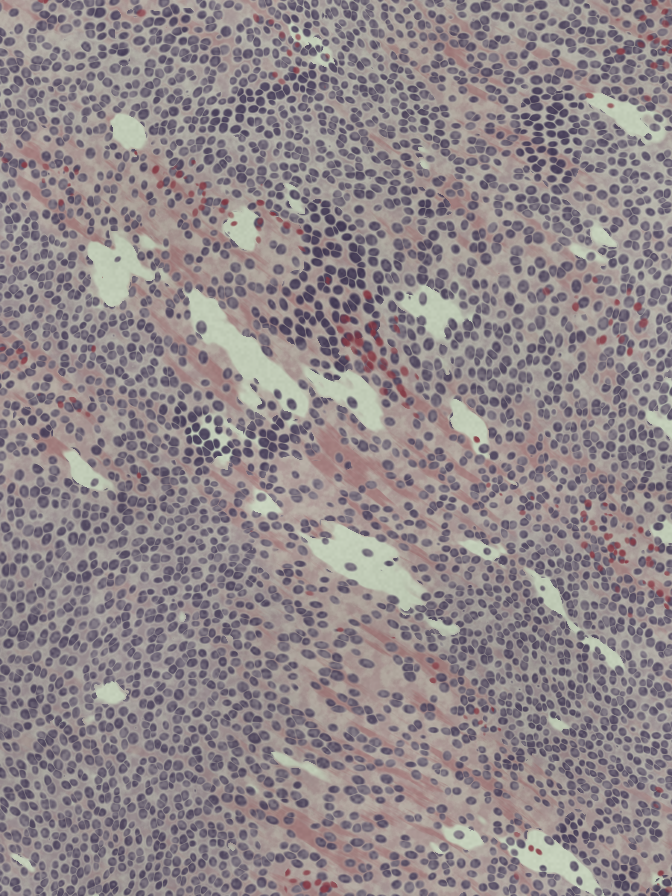
Give the GLSL for this texture, as a WebGL 1 fragment shader.

```glsl
precision highp float;
uniform vec2 u_resolution;

const float NUCLEI_ACROSS = 64.0;
const float RED_ACROSS = 78.0;
const vec2 FIBRE_AXIS = vec2(0.80, -0.60);
const float WARP = 0.10;
const float EDGE = 0.15;            // softness, in grid cells

const vec3 STROMA = vec3(0.655, 0.580, 0.570);
const vec3 STROMA_PALE = vec3(0.700, 0.665, 0.630);
const vec3 FIBRE = vec3(0.615, 0.455, 0.460);
const vec3 PLASMA = vec3(0.575, 0.540, 0.560);
const vec3 PLASMA_PALE = vec3(0.700, 0.705, 0.665);
const vec3 HALO = vec3(0.710, 0.710, 0.670);
const vec3 GAP = vec3(0.765, 0.805, 0.725);
const vec3 NUCLEUS_DARK = vec3(0.315, 0.280, 0.375);
const vec3 NUCLEUS_LIGHT = vec3(0.490, 0.460, 0.505);
const vec3 CLUMP = vec3(0.240, 0.205, 0.320);
const vec3 RED_CELL = vec3(0.520, 0.225, 0.270);

vec2 hash2(vec2 p) {
  vec3 q = fract(vec3(p.xyx) * vec3(0.1031, 0.1030, 0.0973));
  q += dot(q, q.yzx + 33.33);
  return fract((q.xx + q.yz) * q.zy);
}

float noise(vec2 p) {
  vec2 i = floor(p), f = fract(p);
  f = f * f * (3.0 - 2.0 * f);
  float low = mix(hash2(i).x, hash2(i + vec2(1.0, 0.0)).x, f.x);
  float high = mix(hash2(i + vec2(0.0, 1.0)).x, hash2(i + 1.0).x, f.x);
  return mix(low, high, f.y);
}

float fbm(vec2 p) {
  float sum = 0.0, amp = 0.533;
  for (int i = 0; i < 4; i++) {
    sum += amp * noise(p);
    p = mat2(0.8, -0.6, 0.6, 0.8) * p * 2.03 + 17.3;
    amp *= 0.5;
  }
  return sum;
}

// Scattered ellipses: nearest distance, second distance, tone of the nearest
vec3 grains(vec2 p, float density, float radius) {
  vec2 cell = floor(p);
  vec3 best = vec3(9.0, 9.0, 0.0);
  for (int y = -1; y <= 1; y++) {
    for (int x = -1; x <= 1; x++) {
      vec2 id = cell + vec2(float(x), float(y));
      vec2 shape = hash2(id + 71.7);
      vec2 kind = hash2(id + 139.1);
      vec2 q = p - id - 0.12 - 0.76 * hash2(id + 5.3);
      float angle = 6.2832 * shape.x;
      float c = cos(angle), s = sin(angle);
      q = mat2(c, -s, s, c) * q;
      q.y *= 1.0 + 0.45 * shape.y;
      float present = smoothstep(kind.x - 0.06, kind.x + 0.06, density);
      float size = radius * (0.80 + 0.40 * kind.y);
      float d = length(q) - size + 1.5 * (1.0 - present);
      if (d < best.x) best = vec3(d, best.x, fract(kind.y * 7.0 + shape.x));
      else best.y = min(best.y, d);
    }
  }
  return best;
}

void main() {
  vec2 p = gl_FragCoord.xy / u_resolution.x;
  vec2 bent = p + WARP * (vec2(noise(p * 3.0), noise(p * 3.0 + 40.0)) - 0.5);
  vec2 flow = vec2(dot(bent, FIBRE_AXIS), dot(bent, vec2(-FIBRE_AXIS.y, FIBRE_AXIS.x)));

  // Tissue regions
  float band = fbm(flow * vec2(2.2, 5.5) + 8.0) + 0.12 * (0.5 - p.x);
  float stroma = smoothstep(0.42, 0.64, band);
  float airy = smoothstep(0.35, 1.25, p.y * 0.7 + p.x * 0.4 + 0.4 * (noise(p * 4.0 + 9.0) - 0.5));
  float gap = smoothstep(0.63, 0.69, fbm(flow * vec2(8.0, 14.0) + 31.0) - 0.09 * (1.0 - stroma));
  float clump = smoothstep(0.69, 0.75, fbm(p * 6.0 + 52.0));
  float mottle = fbm(p * 75.0);
  float fine = noise(p * 230.0);

  // Ground and fibres
  vec3 plasma = mix(PLASMA, PLASMA_PALE, clamp(0.2 + 0.5 * airy + 1.6 * (mottle - 0.5), 0.0, 1.0));
  vec3 matrix = mix(STROMA, STROMA_PALE, smoothstep(0.30, 0.72, mottle));
  vec3 color = mix(plasma, matrix, 0.25 + 0.75 * stroma);
  float streak = smoothstep(0.52, 0.72, fbm(flow * vec2(13.0, 58.0)));
  color = mix(color, FIBRE, streak * (0.25 + 0.55 * stroma));

  // Nuclei with pale surrounds
  float density = mix(0.97, 0.58, stroma) * (1.0 - 0.72 * gap) + clump;
  vec3 n = grains(bent * NUCLEI_ACROSS, density, 0.47);
  float halo = smoothstep(0.34, 0.08, n.x) * (0.35 + 0.30 * airy);
  color = mix(color, HALO, halo * (1.0 - 0.5 * stroma));
  color = mix(color, GAP, gap);
  float body = smoothstep(EDGE, -EDGE, n.x) * mix(0.55, 1.0, smoothstep(0.0, 0.22, n.y - n.x));
  float chromatin = clamp(0.75 * n.z + 0.7 * (fine - 0.5) + 0.22 * smoothstep(-0.15, -0.40, n.x), 0.0, 1.0);
  vec3 nucleus = mix(NUCLEUS_DARK, NUCLEUS_LIGHT, chromatin);
  nucleus = mix(nucleus, CLUMP, 0.75 * clump);
  color = mix(color, nucleus, 0.94 * body);

  // Red cells in clusters
  float cluster = smoothstep(0.53, 0.78, fbm(flow * vec2(5.0, 8.0) + 93.0));
  float redDensity = 0.015 + cluster * (0.12 + 0.38 * stroma);
  vec3 r = grains(bent * RED_ACROSS + 300.0, redDensity, 0.42);
  color = mix(color, RED_CELL, smoothstep(0.18, -0.18, r.x) * (0.55 + 0.40 * r.z));

  color += 0.035 * (fine - 0.5) + 0.05 * (noise(p * 5.0 + 21.0) - 0.5);
  gl_FragColor = vec4(color, 1.0);
}
```
